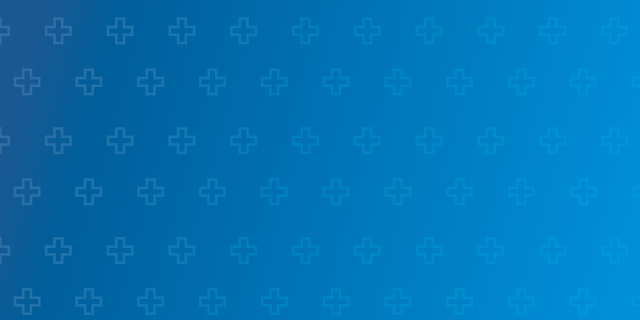
A Shadertoy shader for this pattern:

```glsl
// Lengths are fractions of the canvas height
const vec2 PITCH = vec2(0.1931, 0.3432);
const vec2 ROW_ORIGIN = vec2(0.1823, 0.9036);
const vec2 STAGGER = vec2(-0.0977, -0.1595);
const float ARM_LENGTH = 0.0420;
const float ARM_HALF_WIDTH = 0.0160;
const float LINE_WIDTH = 0.0080;

const float SLANT = 0.14;
const vec3 SKY_LEFT = vec3(0.0, 0.345, 0.575);
const vec3 SKY_RIGHT = vec3(0.0, 0.555, 0.845);
const float EDGE_RED = 0.10;
const float EDGE_REACH = 0.12;

const float LINE_MIDDLE = 0.45;
const vec3 LINE_LEFT_COLOR = vec3(0.19, 0.43, 0.64);
const vec3 LINE_MIDDLE_COLOR = vec3(0.0, 0.50, 0.74);
const vec3 LINE_RIGHT_COLOR = vec3(0.0, 0.59, 0.86);

// Union of two bars, with square corners at every offset
float plusDistance(vec2 p) {
    p = abs(p);
    vec2 arm = vec2(ARM_LENGTH, ARM_HALF_WIDTH);
    vec2 across = p - arm;
    vec2 upright = p - arm.yx;
    return min(max(across.x, across.y), max(upright.x, upright.y));
}

// Stroke drawn just inside the edge of the plus
float outlineDistance(vec2 p) {
    float halfLine = 0.5 * LINE_WIDTH;
    return abs(plusDistance(p) + halfLine) - halfLine;
}

vec2 repeatCentered(vec2 p) {
    return (fract(p / PITCH + 0.5) - 0.5) * PITCH;
}

vec3 skyColor(float t) {
    vec3 color = mix(SKY_LEFT, SKY_RIGHT, t);
    color.r += EDGE_RED * clamp(1.0 - t / EDGE_REACH, 0.0, 1.0);
    return color;
}

vec3 lineColor(float t) {
    vec3 leftHalf = mix(LINE_LEFT_COLOR, LINE_MIDDLE_COLOR, t / LINE_MIDDLE);
    vec3 rightHalf = mix(LINE_MIDDLE_COLOR, LINE_RIGHT_COLOR,
                         (t - LINE_MIDDLE) / (1.0 - LINE_MIDDLE));
    return t < LINE_MIDDLE ? leftHalf : rightHalf;
}

void mainImage(out vec4 fragColor, in vec2 fragCoord) {
    vec2 p = fragCoord / iResolution.y;
    float pixel = 1.0 / iResolution.y;

    // Slanted gradient position, left to right
    float t = fragCoord.x / iResolution.x + SLANT * (0.5 - p.y);
    t = clamp(t, 0.0, 1.0);

    // Two interleaved lattices of plus signs
    float d = 1.0;
    for (int row = 0; row < 2; row++) {
        vec2 origin = ROW_ORIGIN + float(row) * STAGGER;
        d = min(d, outlineDistance(repeatCentered(p - origin)));
    }

    float coverage = clamp(0.5 - d / pixel, 0.0, 1.0);
    fragColor = vec4(mix(skyColor(t), lineColor(t), coverage), 1.0);
}
```
